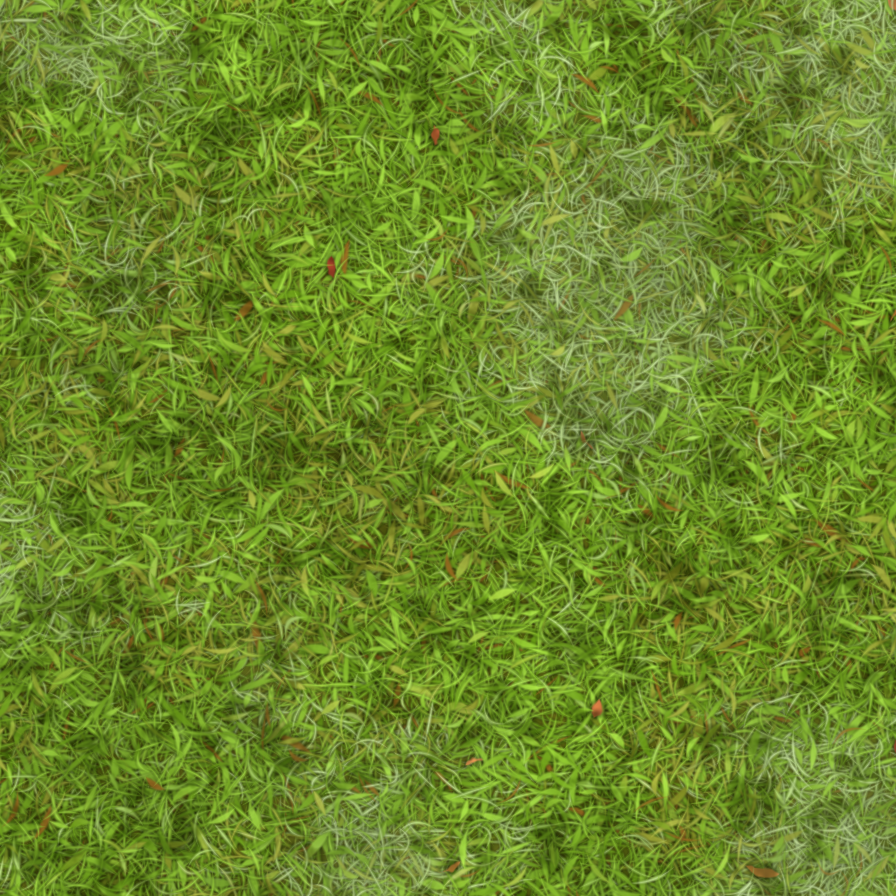
This texture is drawn by a WebGL 1 fragment shader. Its source:

```glsl
precision highp float;
uniform vec2 u_resolution;

float hash(vec2 p) {
  return fract(sin(dot(p, vec2(127.1, 311.7))) * 43758.5453);
}

float noise(vec2 p) {
  vec2 i = floor(p), f = fract(p);
  f = f * f * (3.0 - 2.0 * f);
  return mix(mix(hash(i), hash(i + vec2(1, 0)), f.x),
             mix(hash(i + vec2(0, 1)), hash(i + vec2(1, 1)), f.x), f.y);
}

float fbm(vec2 p) {
  return 0.5 * noise(p) + 0.3 * noise(p * 2.1 + 7.3) + 0.2 * noise(p * 4.7 + 3.1);
}

mat2 rotation(float a) {
  return mat2(cos(a), sin(a), -sin(a), cos(a));
}

// Blade colour from tone, dryness and bleaching
vec3 bladeColor(float tone, float dry, float pale, float rare) {
  vec3 c = mix(vec3(0.30, 0.46, 0.03), vec3(0.58, 0.77, 0.24), tone);
  c = mix(c, mix(vec3(0.40, 0.43, 0.08), vec3(0.64, 0.67, 0.26), tone), dry);
  c = mix(c, mix(vec3(0.50, 0.62, 0.30), vec3(0.74, 0.83, 0.60), tone), pale);
  return mix(c, vec3(0.52, 0.36, 0.11), step(0.975, rare));
}

// One layer of curved, tapered blades, one per jittered cell
vec3 grassLayer(vec3 color, vec2 uv, float layer, float height, float paleArea, float dryArea) {
  float cells = 29.0 + 17.0 * hash(vec2(layer, 4.7));
  float soft = max(0.0021, 0.7 / u_resolution.y) * cells;
  vec2 p = rotation(layer * 1.7) * uv * cells + layer * 17.3;
  vec2 cell = floor(p);
  for (int y = -1; y <= 1; y++) {
    for (int x = -1; x <= 1; x++) {
      vec2 id = cell + vec2(x, y);
      vec2 seed = id + layer * 3.17;
      vec2 q = p - id - vec2(hash(seed), hash(seed + 19.3));
      if (dot(q, q) > 1.0) continue;

      float pick = hash(seed + 41.7);
      float broad = hash(seed + 73.1);
      float rare = hash(seed + 97.9);
      float pale = smoothstep(pick - 0.12, pick + 0.12, 0.06 + 0.5 * paleArea);
      float dry = smoothstep(rare - 0.15, rare + 0.15, 0.04 + 0.36 * dryArea);

      q = rotation(6.2832 * hash(seed + 58.3)) * q;
      float halfLength = mix(0.38, 0.8, hash(seed + 29.9));
      float bend = (hash(seed + 83.5) - 0.5) * mix(0.35, 0.6, pale);
      float t = q.y / halfLength;
      float slope = 2.0 * bend * t / halfLength;
      float side = (q.x - bend * (t * t - 0.3)) / sqrt(1.0 + slope * slope);
      float width = mix(0.045 + 0.12 * broad * broad * broad, 0.045, pale);
      float edge = abs(side) - width * (1.0 - t * t);

      // Soft contact shadow, then a slightly translucent blade
      color *= 1.0 - 0.17 * smoothstep(0.16, -0.02, edge) * smoothstep(1.1, 0.6, abs(t));
      float tone = clamp(0.75 * hash(seed + 11.1) + 0.3 * height + 0.15 * t, 0.0, 1.0);
      vec3 blade = bladeColor(tone, dry, pale, rare) * (0.92 + 0.14 * height);
      color = mix(color, blade, 0.9 * smoothstep(soft, -soft, edge));
    }
  }
  return color;
}

// Sparse fallen leaf scraps
vec3 scatterLeaves(vec3 color, vec2 uv) {
  vec2 p = uv * 6.0 + 0.37;
  vec2 id = floor(p);
  vec2 q = fract(p) - 0.25 - 0.5 * vec2(hash(id + 5.1), hash(id + 8.6));
  q = rotation(6.2832 * hash(id + 2.4)) * q;
  float size = mix(0.05, 0.12, hash(id + 6.2));
  float t = q.y / size;
  float width = size * mix(0.2, 0.55, hash(id + 9.8));
  float edge = abs(q.x + 0.15 * size * t * t) - width * (1.0 - t * t);
  edge += 0.02 * (noise(p * 30.0) - 0.5);
  float soft = 6.0 * max(0.0018, 0.7 / u_resolution.y);
  float present = step(0.78, hash(id + 14.2));
  vec3 leaf = mix(vec3(0.50, 0.20, 0.12), vec3(0.78, 0.50, 0.27), hash(id + 3.3));
  leaf *= 0.8 + 0.4 * noise(p * 22.0);
  color *= 1.0 - 0.3 * present * smoothstep(0.04, 0.0, edge);
  return mix(color, leaf, present * smoothstep(soft, -soft, edge));
}

void main() {
  vec2 uv = gl_FragCoord.xy / u_resolution.y;
  float paleArea = smoothstep(0.38, 0.74, fbm(uv * 3.6 + 2.6));
  float dryArea = smoothstep(0.38, 0.72, fbm(uv * 6.5 + 31.0));

  // Dark ground with brown thatch
  vec3 color = mix(vec3(0.20, 0.31, 0.02), vec3(0.37, 0.34, 0.08), fbm(uv * 45.0));

  for (int i = 0; i < 16; i++) {
    float layer = float(i);
    color = grassLayer(color, uv, layer, layer / 15.0, paleArea, dryArea);
    if (i == 14) color = scatterLeaves(color, uv);
  }

  // Bleached haze, shaded pockets between clumps, broad light
  color = mix(color, vec3(0.60, 0.69, 0.42), 0.22 * paleArea);
  float pocket = smoothstep(0.52, 0.76, fbm(uv * 34.0 + 5.0));
  color *= mix(vec3(1.0), vec3(0.70, 0.73, 0.52), pocket);
  color *= 0.83 + 0.26 * fbm(uv * 15.0 + 12.0) + 0.22 * fbm(uv * 5.0 + 44.0);
  gl_FragColor = vec4(color, 1.0);
}
```
